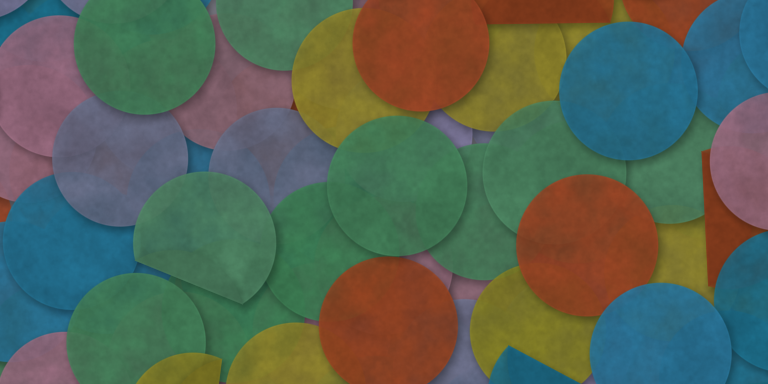
Reproduce this pattern procedurally as a WebGL 2 fragment shader.

```glsl
#version 300 es
precision highp float;

#define DISC_COUNT 88
#define RADIUS 0.182
#define MARGIN 0.2
#define JITTER 0.12
#define OPACITY 0.88
#define MOTTLING 0.26
#define GRAIN 0.13
#define FOLD_CHANCE 0.09
#define SHADOW_OFFSET vec2(0.007, -0.010)
#define SHADOW_BLUR 0.022
#define SHADOW_STRENGTH 0.36

uniform vec2 u_resolution;
out vec4 fragColor;

const vec3 TABLE = vec3(0.50, 0.50, 0.54);
const vec3 TEAL = vec3(0.13, 0.42, 0.54);
const vec3 GREEN = vec3(0.26, 0.48, 0.34);
const vec3 PINK = vec3(0.54, 0.39, 0.45);
const vec3 ORANGE = vec3(0.56, 0.25, 0.13);
const vec3 YELLOW = vec3(0.53, 0.49, 0.16);
const vec3 LAVENDER = vec3(0.42, 0.42, 0.53);

// Integer hash giving three values in 0..1
vec3 hash3(ivec3 cell) {
  uvec3 v = uvec3(cell) * 1664525u + 1013904223u;
  v.x += v.y * v.z; v.y += v.z * v.x; v.z += v.x * v.y;
  v ^= v >> 16u;
  v.x += v.y * v.z; v.y += v.z * v.x; v.z += v.x * v.y;
  return vec3(v) / exp2(32.0);
}

float valueNoise(vec2 p, int seed) {
  ivec2 i = ivec2(floor(p));
  vec2 f = fract(p);
  f = f * f * (3.0 - 2.0 * f);
  float a = hash3(ivec3(i, seed)).x;
  float b = hash3(ivec3(i + ivec2(1, 0), seed)).x;
  float c = hash3(ivec3(i + ivec2(0, 1), seed)).x;
  float d = hash3(ivec3(i + ivec2(1, 1), seed)).x;
  return mix(mix(a, b, f.x), mix(c, d, f.x), f.y);
}

float fbm(vec2 p, int seed) {
  float sum = 0.0, weight = 0.5;
  for (int i = 0; i < 4; i++) {
    sum += weight * valueNoise(p, seed + i);
    p = mat2(1.6, 1.2, -1.2, 1.6) * p;
    weight *= 0.5;
  }
  return sum / 0.9375;
}

vec3 paperColor(float t) {
  if (t < 0.26) return TEAL;
  if (t < 0.50) return GREEN;
  if (t < 0.66) return PINK;
  if (t < 0.79) return ORANGE;
  if (t < 0.90) return YELLOW;
  return LAVENDER;
}

// Disc trimmed along a fold line
float cutDisc(vec2 q, float radius, vec2 normal, float crease) {
  return max(length(q) - radius, dot(q, normal) - crease);
}

float coverage(float d, float pixel) {
  return 1.0 - smoothstep(-pixel, pixel, d);
}

float softShadow(float d) {
  return SHADOW_STRENGTH * (1.0 - smoothstep(-SHADOW_BLUR, SHADOW_BLUR, d));
}

void main() {
  vec2 p = gl_FragCoord.xy / u_resolution.y;
  float pixel = 0.9 / u_resolution.y;
  vec2 span = vec2(u_resolution.x / u_resolution.y, 1.0) + 2.0 * MARGIN;
  float grain = fbm(p * 75.0, 500) - 0.5;
  vec3 color = TABLE * (1.0 + 0.05 * grain);

  for (int i = 0; i < DISC_COUNT; i++) {
    // Evenly spread centres, loosened by jitter
    vec3 place = hash3(ivec3(i, 17, 91));
    vec3 style = hash3(ivec3(i, 53, 29));
    vec2 spread = fract(float(i) * vec2(0.75488, 0.56984) + 0.37);
    vec2 q = p - (spread * span - MARGIN + JITTER * (place.xy - 0.5));
    float radius = RADIUS * mix(0.97, 1.04, place.z);
    if (length(q) > radius + 0.05) continue;

    // A few discs are creased, with the cap turned inward
    float angle = 6.2832 * style.x;
    vec2 normal = vec2(cos(angle), sin(angle));
    float crease = style.y < FOLD_CHANCE ? radius * mix(0.2, 0.6, style.z) : 9.0;
    float d = cutDisc(q, radius, normal, crease);
    color *= 1.0 - softShadow(cutDisc(q - SHADOW_OFFSET, radius, normal, crease));

    // Translucent, mottled tissue
    float mottle = fbm(q * 14.0, 20 + i * 7) - 0.5;
    vec3 paper = paperColor(fract(float(i) * 0.61803 + 0.2));
    paper += (style.z - 0.5) * vec3(0.07, 0.02, 0.06);
    paper *= 1.0 + 0.14 * mottle + GRAIN * grain;
    paper *= 1.0 + 0.05 * smoothstep(-0.006, 0.0, d);
    float alpha = clamp(OPACITY + MOTTLING * mottle, 0.0, 1.0);
    color = mix(color, paper, alpha * coverage(d, pixel));

    // Turned flap mirrored across the crease
    vec2 mirrored = q - 2.0 * (dot(q, normal) - crease) * normal;
    float flap = cutDisc(mirrored, radius, -normal, -crease);
    float flapShade = 0.5 * softShadow(flap) * coverage(d, pixel);
    color *= 1.0 - flapShade;
    color = mix(color, paper * 0.88, 0.95 * coverage(flap, pixel));
  }
  fragColor = vec4(clamp(color, 0.0, 1.0), 1.0);
}
```
